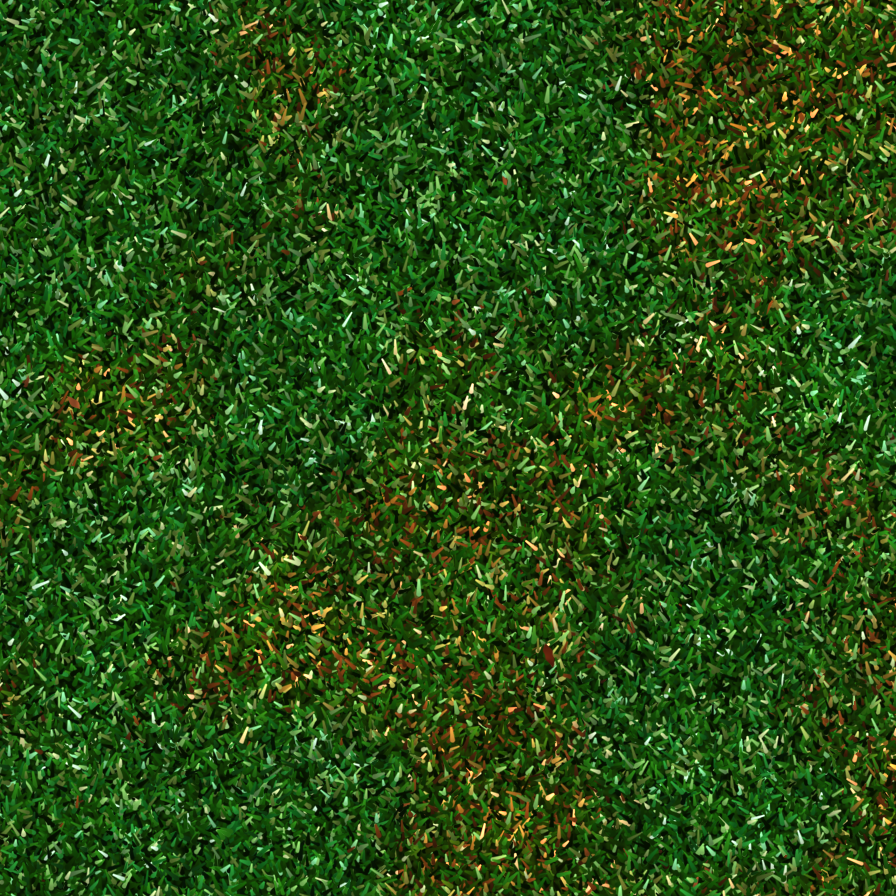
Give the GLSL for this texture, as a WebGL 1 fragment shader.

```glsl
precision highp float;
// Mown lawn of fine tangled grass with dry patches and a few fallen leaves.
uniform vec2 u_resolution;

vec3 hash3(vec2 p) {
  vec3 q = fract(p.xyx * vec3(0.1031, 0.1030, 0.0973));
  q += dot(q, q.yxz + 33.33);
  return fract((q.xxy + q.yzz) * q.zyx);
}

float noise(vec2 p) {
  vec2 i = floor(p), f = fract(p);
  f = f * f * (3.0 - 2.0 * f);
  float low = mix(hash3(i).x, hash3(i + vec2(1.0, 0.0)).x, f.x);
  float high = mix(hash3(i + vec2(0.0, 1.0)).x, hash3(i + 1.0).x, f.x);
  return mix(low, high, f.y);
}

float fbm(vec2 p) {
  float sum = 0.0, weight = 0.53;
  for (int i = 0; i < 4; i++) {
    sum += weight * noise(p);
    p = p * 2.1 + 17.3;
    weight *= 0.5;
  }
  return sum;
}

vec2 rotate(vec2 v, float angle) {
  float c = cos(angle), s = sin(angle);
  return vec2(c * v.x + s * v.y, c * v.y - s * v.x);
}

// Tone runs from deep shade to sunlit tips; dryness turns green to straw.
vec3 bladeColour(float tone, vec3 vary, float dryness) {
  vec3 c = vec3(0.02, 0.07, 0.0);
  c = mix(c, vec3(0.07, 0.22, 0.015), step(0.13, tone));
  c = mix(c, vec3(0.08, 0.33, 0.025), step(0.34, tone));
  c = mix(c, vec3(0.16, 0.49, 0.08), step(0.59, tone));
  c = mix(c, vec3(0.36, 0.48, 0.19), step(0.79, tone));
  c = mix(c, vec3(0.52, 0.78, 0.39), step(0.89, tone));
  c = mix(c, vec3(0.82, 0.90, 0.62), step(0.975, tone));
  float straw = dryness * smoothstep(0.25, 0.8, vary.x);
  c = mix(c, c * vec3(2.0, 0.92, 0.7), straw);
  c = mix(c, vec3(0.38, 0.19, 0.06) * (0.5 + tone), step(1.0 - 0.16 * dryness, vary.y));
  float cool = (1.0 - dryness) * step(0.7, vary.z);
  c += cool * c.g * vec3(-0.06, 0.02, 0.2);
  return c * (0.85 + 0.3 * vary.z);
}

void main() {
  vec2 p = gl_FragCoord.xy / u_resolution.y;
  float edge = max(0.0011, 0.6 / u_resolution.y);
  float dryness = smoothstep(0.4, 0.68, fbm(p * 4.2 + 3.7) + 0.08 * (p.x - p.y));

  // Shaded thatch under the blades
  float thatch = noise(p * 190.0);
  vec3 colour = mix(vec3(0.015, 0.05, 0.0), vec3(0.09, 0.28, 0.025), thatch);
  colour *= mix(vec3(1.0), vec3(1.6, 0.85, 0.8), dryness);

  // Layers of short, tapered blades leaning every way
  for (int layer = 0; layer < 6; layer++) {
    float k = float(layer);
    vec2 q = rotate(p, k * 0.7) * 76.0 + k * 31.7;
    vec2 cell = floor(q);
    for (int y = -1; y <= 1; y++) {
      for (int x = -1; x <= 1; x++) {
        vec2 id = cell + vec2(float(x), float(y));
        vec3 place = hash3(id + k * 57.0);
        vec3 vary = hash3(id + k * 57.0 + 211.0);
        vec3 tint = hash3(id + k * 57.0 + 419.0);
        vec2 d = rotate((q - id - place.xy) / 76.0, -k * 0.7);
        d = rotate(d, (place.z - 0.5) * 2.7);
        float halfLength = mix(0.0025, 0.0085, vary.x * vary.x);
        float along = clamp(d.y / halfLength, -1.0, 1.0);
        float halfWidth = mix(0.0012, 0.0022, vary.y) * (1.0 - 0.35 * along);
        float gap = length(vec2(d.x, d.y - along * halfLength)) - halfWidth;
        float cover = 1.0 - smoothstep(-edge, edge, gap);
        vec3 blade = bladeColour(vary.z, tint, dryness) * (1.0 + 0.15 * along);
        colour = mix(colour, blade, cover);
      }
    }
  }

  // Broad light and shade across the lawn
  colour *= 0.78 + 0.44 * fbm(p * 13.0 + 8.0);

  // Sparse fallen leaves, pointed at both ends
  vec2 leafCell = floor(p * 6.0);
  vec3 spot = hash3(leafCell + 91.0);
  vec3 kind = hash3(leafCell + 147.0);
  vec2 d = rotate(p - (leafCell + 0.2 + 0.6 * spot.xy) / 6.0, spot.z * 6.28);
  float size = mix(0.006, 0.017, kind.x);
  float leaf = abs(d.y) - 0.4 * size * (1.0 - d.x * d.x / (size * size));
  leaf += 0.003 * (noise(p * 160.0) - 0.5);
  vec3 leafColour = mix(vec3(0.36, 0.13, 0.05), vec3(0.78, 0.42, 0.22), kind.y * kind.y);
  leafColour *= 0.65 + 0.6 * noise(p * 120.0);
  float leafCover = 1.0 - smoothstep(-edge, edge, leaf);
  colour = mix(colour, leafColour, leafCover * step(0.75, kind.z));

  gl_FragColor = vec4(clamp(colour, 0.0, 1.0), 1.0);
}
```
